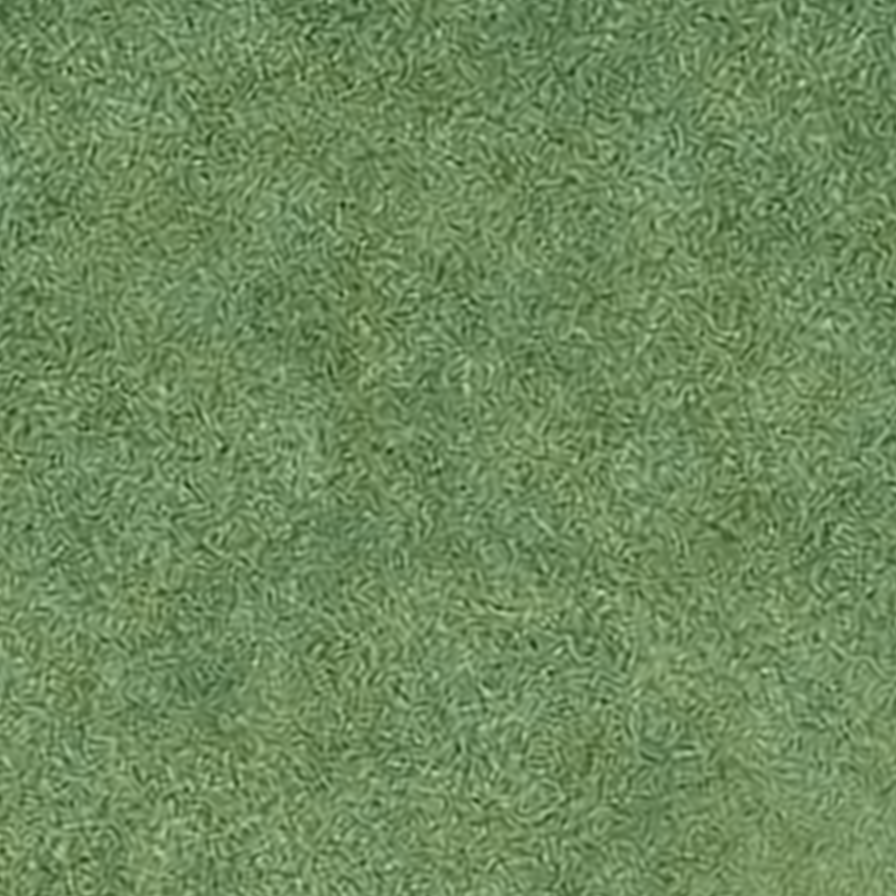
Give the GLSL for this texture, as a WebGL 1 fragment shader.

```glsl
precision highp float;
// Short matted turf: fine, worm-like light and dark strands on muted green.
// Strands are sparse wavelets of random direction summed over a grid; smooth
// value noise adds darker clumps, uneven contrast and faint teal/yellow tints.

uniform vec2 u_resolution;

#define GRID_CELLS 56.0       // wavelet cells across the canvas
#define FREQ_MIN 0.65         // slowest wave, in cycles per cell
#define FREQ_RANGE 1.2        // spread of wave frequencies
#define STRAND_CONTRAST 0.068 // strength of the fine strands
#define CLUMP_CONTRAST 0.056  // strength of the small clumps
#define PATCH_CONTRAST 0.030  // strength of the broad patches
#define TINT_STRENGTH 0.017   // teal to yellow drift
#define BASE_GREEN vec3(0.434, 0.543, 0.365)

const float TAU = 6.2831853;
const int WAVES_PER_CELL = 4;

float hash(vec2 p) {
  return fract(sin(dot(p, vec2(127.1, 311.7))) * 43758.5453);
}

// Smooth value noise in -1..1
float valueNoise(vec2 p) {
  vec2 cell = floor(p);
  vec2 f = fract(p);
  f = f * f * (3.0 - 2.0 * f);
  float low = mix(hash(cell), hash(cell + vec2(1.0, 0.0)), f.x);
  float high = mix(hash(cell + vec2(0.0, 1.0)), hash(cell + 1.0), f.x);
  return 2.0 * mix(low, high, f.y) - 1.0;
}

float layeredNoise(vec2 p) {
  return 0.6 * valueNoise(p) + 0.4 * valueNoise(p.yx * 2.1 + 17.3);
}

// Band-limited noise with unit spread: windowed waves at random points
float strandNoise(vec2 p) {
  vec2 home = floor(p);
  float sum = 0.0;
  for (int j = -1; j <= 1; j++) {
    for (int i = -1; i <= 1; i++) {
      vec2 cell = home + vec2(float(i), float(j));
      for (int k = 0; k < WAVES_PER_CELL; k++) {
        vec2 seed = cell + float(k) * vec2(73.7, 41.3);
        vec2 center = cell + vec2(hash(seed), hash(seed + 19.19));
        vec2 offset = p - center;
        float window = max(1.0 - dot(offset, offset), 0.0);
        float angle = TAU * hash(seed + 37.73);
        float freq = FREQ_MIN + FREQ_RANGE * hash(seed + 53.37);
        float phase = TAU * hash(seed + 87.61);
        float along = dot(offset, vec2(cos(angle), sin(angle)));
        sum += window * window * window * cos(TAU * freq * along + phase);
      }
    }
  }
  return sum;
}

void main() {
  vec2 uv = gl_FragCoord.xy / min(u_resolution.x, u_resolution.y);

  // Fine strands, a little calmer toward the lower right corner
  float calm = smoothstep(0.35, 0.0, length(uv - vec2(1.0, 0.0)));
  float contrast = 1.0 + 0.25 * layeredNoise(uv * 11.0 + 5.7) - 0.35 * calm;
  float shade = STRAND_CONTRAST * contrast * strandNoise(uv * GRID_CELLS);

  // Clumps, broad patches and a slight lift toward the bottom
  shade += CLUMP_CONTRAST * layeredNoise(uv * 28.0 + 31.4);
  shade += PATCH_CONTRAST * layeredNoise(uv * 9.0 + 8.2);
  shade += 0.03 * (0.45 - uv.y) + 0.015 * calm;

  // Hue drifts from teal to yellow, warmer at the bottom
  float tint = layeredNoise(uv * 12.0 + 63.1) + 0.5 * (0.4 - uv.y);
  vec3 color = BASE_GREEN + shade + TINT_STRENGTH * tint * vec3(0.8, 0.1, -1.0);

  gl_FragColor = vec4(clamp(color, 0.0, 1.0), 1.0);
}
```
